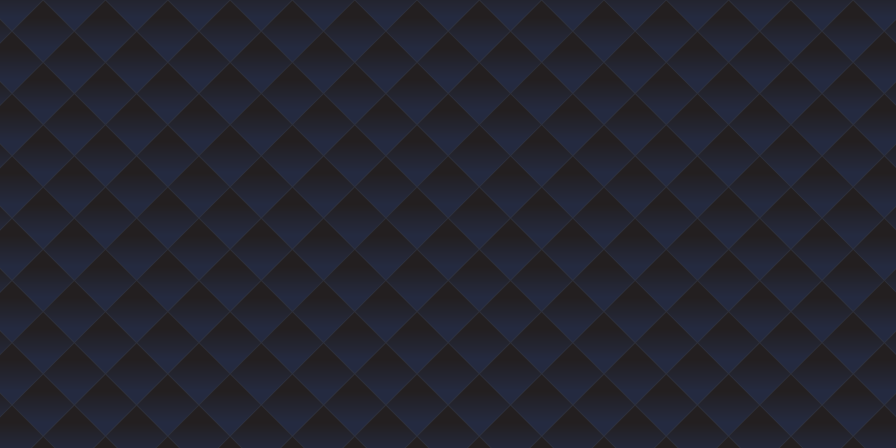
A Shadertoy shader for this pattern:

```glsl
const float REPEATS_DOWN = 7.19;      // diamonds per canvas height
const float PHASE_ACROSS = 0.693;     // first diamond tip, in repeats from the left
const float SEAM_WIDTH = 0.016;       // in repeats
const float SEAM_OPACITY = 0.55;
const float RAMP_START = 0.28;        // shading ramp, 0 = top tip, 1 = bottom tip
const float RAMP_END = 0.77;
const vec3 SHADOW_COLOR = vec3(0.137, 0.122, 0.126);
const vec3 BLUE_COLOR = vec3(0.141, 0.165, 0.250);
const vec3 SEAM_COLOR = vec3(0.205, 0.220, 0.265);
const int SAMPLES = 4;                // per axis

// Colour at a point in repeats, y pointing down from the top edge
vec3 quiltColor(vec2 p) {
    // Diagonal axes turn each diamond into a unit cell
    vec2 cell = fract(vec2(p.y + p.x, p.y - p.x));

    // Vertical shading inside the diamond
    float depth = 0.5 * (cell.x + cell.y);
    float ramp = clamp((depth - RAMP_START) / (RAMP_END - RAMP_START), 0.0, 1.0);
    vec3 color = mix(SHADOW_COLOR, BLUE_COLOR, ramp);

    // Fine seams along the diagonals
    vec2 toSeam = min(cell, 1.0 - cell) * inversesqrt(2.0);
    float seam = 1.0 - step(0.5 * SEAM_WIDTH, min(toSeam.x, toSeam.y));
    return mix(color, SEAM_COLOR, SEAM_OPACITY * seam);
}

void mainImage(out vec4 fragColor, in vec2 fragCoord) {
    vec3 sum = vec3(0.0);

    // Supersampling smooths both seams and shading edges
    for (int j = 0; j < SAMPLES; j++) {
        for (int i = 0; i < SAMPLES; i++) {
            vec2 offset = (vec2(i, j) + 0.5) / float(SAMPLES) - 0.5;
            vec2 pos = fragCoord + offset;
            pos.y = iResolution.y - pos.y;
            vec2 p = pos / iResolution.y * REPEATS_DOWN;
            sum += quiltColor(p - vec2(PHASE_ACROSS, 0.0));
        }
    }
    fragColor = vec4(sum / float(SAMPLES * SAMPLES), 1.0);
}
```
